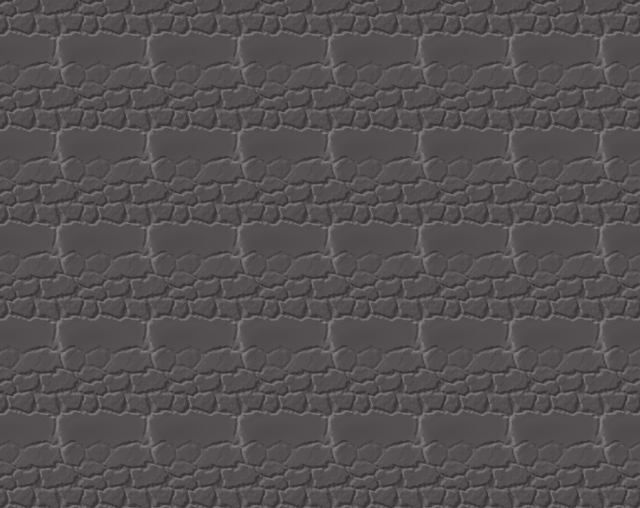
This pattern is drawn by a Shadertoy shader. Its source:

```glsl
const float TAU = 6.2831853;
const vec2 TILE = vec2(0.1783, 0.1865);     // repeat size, canvas heights
const vec2 ORIGIN = vec2(0.114, 0.087);     // first junction, from the top left
const vec3 STONE = vec3(0.328, 0.310, 0.316);
const float RELIEF = 0.15;                  // emboss contrast
const float HALO = 0.10;                    // brightness of the main joints
const float CRACK = 0.034;                  // half width of a joint, in tiles
const float BEVEL = 0.010;                  // emboss offset, in tiles
const float WARP = 0.017;                   // raggedness of the joints
const int AA = 2;

// Plates of one tile: centre, then radii; y runs downward
const int PLATES = 12;
const vec4 PLATE[PLATES] = vec4[PLATES](
    vec4(0.49, 0.06, 0.46, 0.15), vec4(0.79, 0.37, 0.24, 0.12),
    vec4(0.18, 0.34, 0.12, 0.10), vec4(0.43, 0.32, 0.12, 0.09),
    vec4(0.37, 0.49, 0.15, 0.07), vec4(0.97, 0.57, 0.21, 0.12),
    vec4(0.37, 0.63, 0.15, 0.07), vec4(0.68, 0.58, 0.15, 0.10),
    vec4(0.37, 0.79, 0.08, 0.08), vec4(0.14, 0.76, 0.13, 0.10),
    vec4(0.63, 0.77, 0.17, 0.09), vec4(0.86, 0.78, 0.15, 0.10));

vec2 wrapTile(vec2 d) { return d - round(d); }

// Layered sines with whole frequencies, so they repeat with the tile
vec2 ragged(vec2 p) {
    vec2 sum = vec2(0.0);
    float amp = 1.0, freq = 3.0;
    for (int i = 0; i < 4; i++) {
        vec2 q = TAU * freq * p + float(i) * vec2(1.3, 2.1);
        sum += amp * sin(q.yx + 1.6 * sin(q + 0.7));
        amp *= 0.5;
        freq = 2.0 * freq + 1.0;
    }
    return sum;
}

// Distance to the nearest joint, from elliptical cells
float jointDistance(vec2 p) {
    float near = 1e3, next = 1e3, radius = 0.0;
    for (int i = 0; i < PLATES; i++) {
        vec2 d = wrapTile(p - PLATE[i].xy);
        for (int side = 0; side < 2; side++) {
            float f = length(d / PLATE[i].zw);
            if (f < near) {
                next = near;
                near = f;
                radius = length(d) / max(f, 1e-4);
            } else {
                next = min(next, f);
            }
            d.x -= d.x < 0.0 ? -1.0 : 1.0;
        }
    }
    return 0.5 * (next - near) * radius;
}

// Raised plates in x, joint distance in y
vec2 surface(vec2 p) {
    vec2 wobble = ragged(p);
    float joint = jointDistance(p + WARP * wobble);

    // Joints fade out below the large plate
    vec2 worn = wrapTile(p - vec2(0.42, 0.28)) * vec2(0.8, 1.2);
    float depth = mix(0.35, 1.0, smoothstep(0.10, 0.38, length(worn)));

    // Faint flaking, absent from the large plate
    vec2 flat_ = wrapTile(p - PLATE[0].xy) / PLATE[0].zw;
    float rough = smoothstep(0.85, 1.5, length(flat_));
    float flakes = smoothstep(-0.15, 0.15, wobble.x + 0.6 * wobble.y);

    return vec2(depth * smoothstep(0.0, CRACK, joint) + 0.16 * rough * flakes, joint);
}

vec3 shade(vec2 p) {
    // Light falls from the upper left
    vec2 lower = surface(p + BEVEL);
    vec2 upper = surface(p - BEVEL);
    float emboss = clamp(lower.x - upper.x, -0.65, 0.9);

    // Pale, wide joints around each junction
    vec2 wave = cos(TAU * (p - vec2(0.0, 0.14)));
    float column = smoothstep(0.5, 1.0, wave.x) * smoothstep(-0.5, 0.5, wave.y);
    float joint = 0.5 * (lower.y + upper.y);
    float halo = column * exp(-joint / CRACK);

    return STONE + RELIEF * emboss + HALO * halo;
}

void mainImage(out vec4 fragColor, in vec2 fragCoord) {
    vec3 color = vec3(0.0);
    for (int j = 0; j < AA; j++) {
        for (int i = 0; i < AA; i++) {
            vec2 jitter = (vec2(i, j) + 0.5) / float(AA) - 0.5;
            vec2 pos = (fragCoord + jitter) / iResolution.y;
            pos.y = 1.0 - pos.y;
            color += shade((pos - ORIGIN) / TILE);
        }
    }
    fragColor = vec4(color / float(AA * AA), 1.0);
}
```
